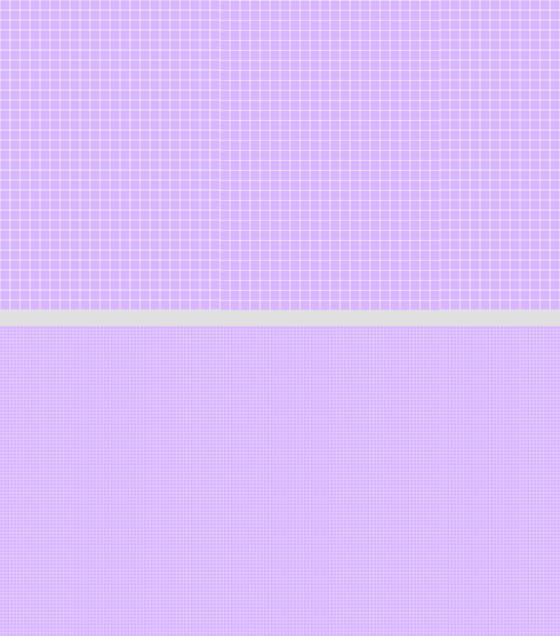
Top: one tile. Bottom: repeated 3 by 3.
Reproduce this pattern procedurally as a Shadertoy shader.

```glsl
const vec2 GRID = vec2(56.0, 31.0);             // cells across and down
const vec3 LILAC = vec3(0.843, 0.714, 1.0);
const vec3 LINE_WHITE = vec3(1.0, 0.99, 0.98);
const float LINE_WIDTH = 0.052;                 // fraction of a cell
const float LINE_FADE = 0.06;                   // strength change from line to line
const float FILTER_PIXELS = 1.25;               // softness of the edges
const vec2 PANEL = vec2(22.0, 44.0);            // columns bounding the shifted panel
const float PANEL_SHIFT = 0.03;                 // its vertical offset, in cells
const float TAU = 6.2831853;

// Share of the filter box covered by the nearest line, on each axis
vec2 lineCoverage(vec2 cell, vec2 box) {
    vec2 d = cell - round(cell);
    vec2 high = min(d + 0.5 * box, vec2(0.5 * LINE_WIDTH));
    vec2 low = max(d - 0.5 * box, vec2(-0.5 * LINE_WIDTH));
    return max(high - low, 0.0) / box;
}

// Layered sines with whole frequencies, so the strength wraps at the edges
vec2 lineStrength(vec2 cell) {
    vec2 phase = TAU * round(cell) / GRID;
    vec2 wave = 0.6 * sin(5.0 * phase + 1.0) + 0.4 * sin(13.0 * phase + 2.0);
    return 1.0 + LINE_FADE * wave;
}

void mainImage(out vec4 fragColor, in vec2 fragCoord) {
    vec2 cell = fragCoord / iResolution.xy * GRID;
    vec2 box = FILTER_PIXELS * GRID / iResolution.xy;

    // Slight misalignment of the middle panel
    float inPanel = step(PANEL.x, cell.x) * step(cell.x, PANEL.y);
    cell.y += PANEL_SHIFT * inPanel;

    // Union of vertical and horizontal lines
    vec2 ink = lineCoverage(cell, box) * lineStrength(cell);
    float cover = 1.0 - (1.0 - ink.x) * (1.0 - ink.y);

    fragColor = vec4(mix(LILAC, LINE_WHITE, clamp(cover, 0.0, 1.0)), 1.0);
}
```
